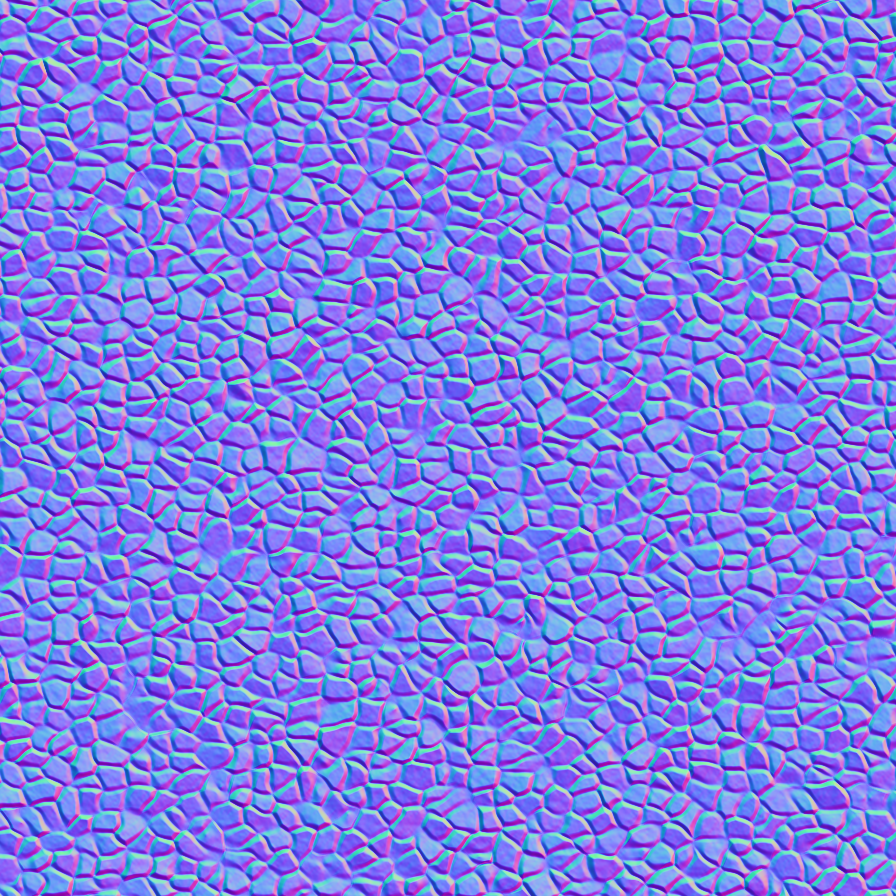
Reproduce this texture map procedurally as a Shadertoy shader.

```glsl
// Tangent-space normal map of a surface packed with small angular pebbles.

vec3 hash3(vec2 p) {
    vec3 q = fract(vec3(p.xyx) * vec3(0.1031, 0.1030, 0.0973));
    q += dot(q, q.yxz + 33.33);
    return fract((q.xxy + q.yzz) * q.zyx);
}

float valueNoise(vec2 p) {
    vec2 i = floor(p), f = fract(p);
    f = f * f * (3.0 - 2.0 * f);
    return mix(mix(hash3(i).x, hash3(i + vec2(1, 0)).x, f.x),
               mix(hash3(i + vec2(0, 1)).x, hash3(i + vec2(1, 1)).x, f.x), f.y);
}

// Height of the pebble bed: stretched, turned cells with bevelled rims
float pebbleHeight(vec2 p) {
    vec2 q = p * vec2(0.95, 1.1);
    q += 0.22 * (vec2(valueNoise(p * 1.7), valueNoise(p * 1.7 + 57.0)) - 0.5);
    vec2 cell = floor(q), nearestId = cell, nearestOffset = vec2(0.0);
    float nearest = 9.0, second = 9.0;
    for (int y = -2; y <= 2; y++)
    for (int x = -2; x <= 2; x++) {
        vec2 id = cell + vec2(x, y);
        vec3 rnd = hash3(id + 211.0);
        vec2 offset = q - id - 0.06 - 0.88 * rnd.xy;
        float angle = 6.2832 * rnd.z;
        vec2 axis = vec2(cos(angle), sin(angle));
        vec2 local = vec2(dot(offset, axis), dot(offset, vec2(-axis.y, axis.x)));
        float dist = length(local * vec2(0.85, 1.2)) - 0.2 * fract(rnd.z * 7.3);
        if (dist < nearest) {
            second = nearest;
            nearest = dist;
            nearestId = id;
            nearestOffset = offset;
        } else second = min(second, dist);
    }

    // Every pebble gets its own level and tilt
    vec3 rnd = hash3(nearestId + 503.0);
    float rim = smoothstep(-0.03, 0.36, second - nearest);
    float top = mix(0.14, 0.32, rnd.z) + dot(nearestOffset, (rnd.xy - 0.5) * vec2(0.5, 0.65));
    float grain = 0.045 * valueNoise(p * 4.0) + 0.018 * valueNoise(p * 9.0 + 31.0);
    return rim * top + grain;
}

void mainImage(out vec4 fragColor, in vec2 fragCoord) {
    vec2 p = fragCoord / min(iResolution.x, iResolution.y) * 38.0 + 40.0;

    // Slope by central differences
    vec2 e = vec2(0.065, 0.0);
    vec2 slope = vec2(pebbleHeight(p + e.xy) - pebbleHeight(p - e.xy),
                      pebbleHeight(p + e.yx) - pebbleHeight(p - e.yx)) / (2.0 * e.x);

    // Pack the normal into colour: red points right, green points up
    vec3 normal = normalize(vec3(-slope * vec2(0.95, 1.15), 1.0));
    fragColor = vec4(0.5 + 0.5 * normal - vec3(0.008, 0.005, 0.01), 1.0);
}
```
